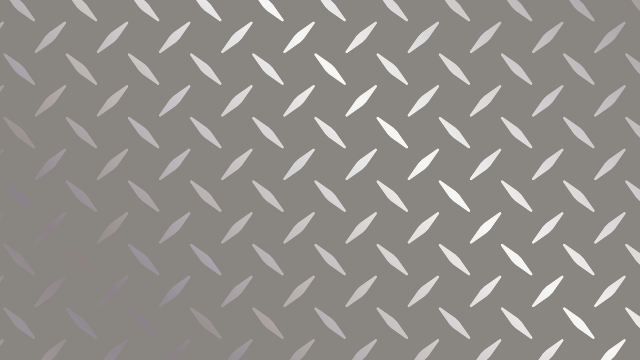
Reproduce this pattern procedurally as a Shadertoy shader.

```glsl
#define PITCH vec2(0.1727, 0.1764)
#define ORIGIN vec2(0.0535, 0.808)
#define HALF_LENGTH 0.0605
#define HALF_WIDTH 0.0121
#define FLAT_MIDDLE 0.007
#define TIP_RADIUS 0.0034
#define SHINE_LOW 0.502
#define SHINE_PEAK 1.725
#define SHINE_FALL 1.4
#define PLATE_COLOR vec3(0.538, 0.526, 0.511)
#define DARK_METAL vec3(0.545, 0.512, 0.528)
#define BRIGHT_METAL vec3(0.965, 0.965, 0.96)

float hash(vec2 cell) {
    vec3 q = fract(cell.xyx * vec3(0.1031, 0.1030, 0.0973));
    q += dot(q, q.yzx + 33.33);
    return fract((q.x + q.y) * q.z);
}

// Rounded rhombus with a short flat middle, long axis along x
float lozengeDistance(vec2 p) {
    vec2 q = abs(p);
    q.x = max(q.x - FLAT_MIDDLE, 0.0);
    vec2 size = vec2(HALF_LENGTH - FLAT_MIDDLE, HALF_WIDTH) - TIP_RADIUS;
    vec2 corner = vec2(0.0, size.y);
    vec2 edge = vec2(size.x, -size.y);
    float along = clamp(dot(q - corner, edge) / dot(edge, edge), 0.0, 1.0);
    float side = sign(dot(q, size.yx) - size.x * size.y);
    return side * length(q - corner - edge * along) - TIP_RADIUS;
}

// Diagonal band of reflected light across the whole plate
float shineAt(vec2 p) {
    float s = p.x + p.y;
    float rise = (s - SHINE_LOW) / (SHINE_PEAK - SHINE_LOW);
    float fall = 1.0 - (s - SHINE_PEAK) / SHINE_FALL;
    float backRise = 0.4 * (SHINE_LOW - s);
    return clamp(max(min(rise, fall), backRise), 0.0, 1.0);
}

void mainImage(out vec4 fragColor, in vec2 fragCoord) {
    vec2 p = fragCoord / iResolution.y;
    float pixel = 1.0 / iResolution.y;
    float shine = shineAt(p);
    vec3 metal = mix(DARK_METAL, BRIGHT_METAL, shine);
    vec3 color = PLATE_COLOR;

    // Two interleaved lattices of opposite slant
    for (int i = 0; i < 2; i++) {
        float lattice = float(i);
        vec2 grid = (p - ORIGIN) / PITCH + 0.5 * lattice;
        vec2 cell = floor(grid + 0.5);
        vec2 local = (grid - cell) * PITCH;
        local.y *= 2.0 * lattice - 1.0;
        vec2 axes = vec2(local.x + local.y, local.y - local.x) * sqrt(0.5);
        float mask = smoothstep(0.5 * pixel, -0.5 * pixel, lozengeDistance(axes));

        // Faint pink to lavender variation, strongest in the dark
        float hue = hash(cell + 40.0 + 71.0 * lattice) - 0.5;
        vec3 tint = vec3(-0.02, 0.0, 0.045) * hue * (1.0 - shine);
        color = mix(color, metal + tint, mask);
    }
    fragColor = vec4(color, 1.0);
}
```
